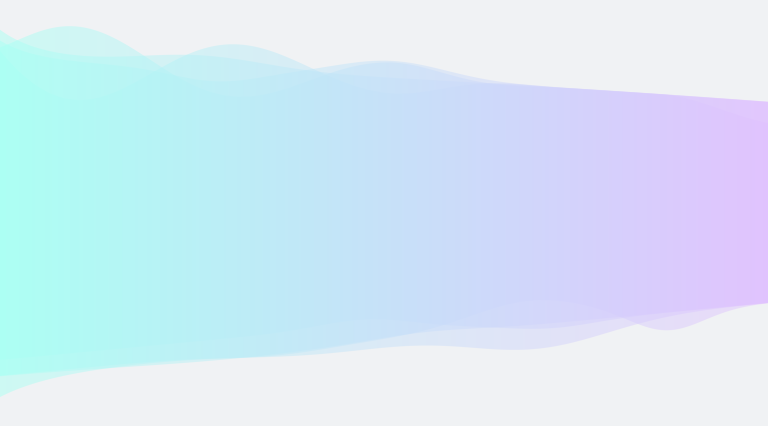
This background is drawn by a Shadertoy shader. Its source:

```glsl
// Translucent mint-to-lilac ribbons, wavy at their edges, across a pale grey field.

const vec3 FIELD = vec3(0.943, 0.949, 0.955);
const vec3 MINT  = vec3(0.675, 1.000, 0.952);
const vec3 LILAC = vec3(0.880, 0.765, 0.995);

const float LAYER_ALPHA = 0.48;    // opacity of one ribbon
const int   LAYERS      = 4;
const float WAVE_CREST  = 0.104;   // x of the first crest
const float WAVE_HALF   = 0.2135;  // half a wavelength
const float PI          = 3.14159265;

// Smooth hill of the given height around a centre.
float bump(float x, float centre, float width, float height) {
    float d = (x - centre) / width;
    return height * exp(-d * d);
}

// Common line the upper edges swing around.
float upperLine(float x) {
    return 0.855 - 0.094 * x + 0.04 * x * (1.0 - x) + 0.03 * exp(-25.0 * x);
}

// Common line the lower edges swing around.
float lowerLine(float x) {
    return 0.118 + 0.171 * x;
}

float upperEdge(int layer, float x) {
    float line = upperLine(x);
    float amplitude = max(0.098 - 0.117 * x, 0.0) * (1.0 - smoothstep(0.5, 0.75, x));
    float wave = amplitude * cos(PI * (x - WAVE_CREST) / WAVE_HALF);
    if (layer == 0) return line + wave - 0.052 * smoothstep(0.86, 1.02, x);
    if (layer == 1) return line - wave;
    if (layer == 2) return line + bump(x, 0.26, 0.12, 0.03) + 0.045 * exp(-12.0 * x);
    return line + bump(x, 0.51, 0.10, 0.04) - bump(x, 0.28, 0.08, 0.028)
                + 0.02 * exp(-15.0 * x);
}

float lowerEdge(int layer, float x) {
    float line = lowerLine(x);
    if (layer == 0) return line - 0.05 * exp(-15.0 * x)
                         - bump(x, 0.70, 0.13, 0.056) - bump(x, 0.42, 0.14, 0.02);
    if (layer == 1) return line + bump(x, 0.69, 0.11, 0.058)
                         - bump(x, 0.87, 0.065, 0.046) - bump(x, 0.36, 0.10, 0.014);
    if (layer == 2) return line + 0.037 * (1.0 - smoothstep(0.38, 0.75, x))
                         + bump(x, 0.48, 0.08, 0.02) - bump(x, 0.72, 0.08, 0.012);
    return line - bump(x, 0.30, 0.20, 0.012) + bump(x, 0.55, 0.10, 0.01);
}

void mainImage(out vec4 fragColor, in vec2 fragCoord) {
    vec2 uv = fragCoord / iResolution.xy;
    float soft = 0.75 / iResolution.y;

    // Light still passing through the stacked ribbons.
    float through = 1.0;
    for (int i = 0; i < LAYERS; i++) {
        float below = smoothstep(-soft, soft, upperEdge(i, uv.x) - uv.y);
        float above = smoothstep(-soft, soft, uv.y - lowerEdge(i, uv.x));
        through *= 1.0 - LAYER_ALPHA * below * above;
    }

    // The full stack shows the pure gradient.
    float fullStack = 1.0 - pow(1.0 - LAYER_ALPHA, float(LAYERS));
    float coverage = (1.0 - through) / fullStack;
    vec3 gradient = mix(MINT, LILAC, uv.x);
    fragColor = vec4(mix(FIELD, gradient, coverage), 1.0);
}
```
